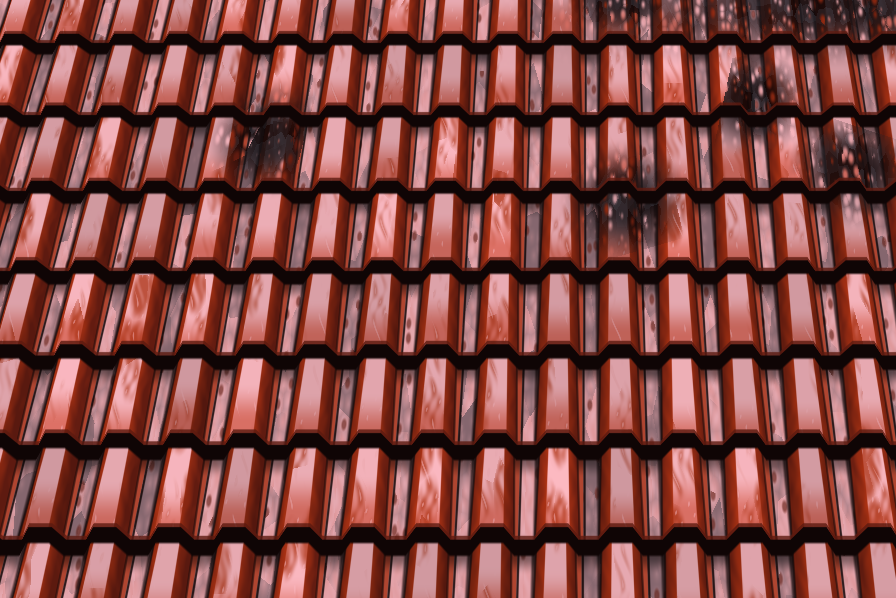
A WebGL 1 fragment shader for this pattern:

```glsl
precision highp float;
// Rows of glazed red roof tiles with raised ridges, flat pans and grime, seen in mild perspective.
uniform vec2 u_resolution;

#define PITCH_TOP 0.0895   // column pitch at the top edge, in canvas heights
#define PITCH_GROW 0.0195  // growth of the pitch towards the bottom
#define ROW_PHASE 39.69
#define ROW_DEPTH 3.6055
#define CENTER_X 0.9414    // the column that stands upright
#define TILE_LEAN 0.014
#define RAISE 0.13         // how far ridges lift the row edge
#define GAP 0.15           // shadow below each row
#define TOP_HALF 0.18      // half width of the lit ridge face
#define BASE_HALF 0.345    // half width of the ridge foot
#define WEAR 0.75
#define GRIME 0.9

const vec3 PINK = vec3(0.90, 0.66, 0.69);
const vec3 CORAL = vec3(0.80, 0.41, 0.37);
const vec3 RUST = vec3(0.62, 0.18, 0.07);
const vec3 BROWN = vec3(0.36, 0.10, 0.06);
const vec3 SLATE = vec3(0.52, 0.40, 0.43);
const vec3 SHADOW = vec3(0.06, 0.02, 0.02);

float hash(vec2 p) {
  return fract(sin(dot(p, vec2(127.1, 311.7))) * 4375.85);
}

// Cellular noise: distance to the nearest point, and that point's random value.
vec2 cells(vec2 p) {
  vec2 base = floor(p);
  vec2 nearest = vec2(9.0, 0.0);
  for (int j = -1; j <= 1; j++) {
    for (int i = -1; i <= 1; i++) {
      vec2 cell = base + vec2(float(i), float(j));
      vec2 point = cell + vec2(hash(cell), hash(cell + 37.0));
      float d = distance(p, point);
      if (d < nearest.x) nearest = vec2(d, hash(cell + 71.0));
    }
  }
  return nearest;
}

// Soft step from 0 to 1 around an edge.
float rise(float edge, float x, float soft) {
  return smoothstep(edge - soft, edge + soft, x);
}

// Soft band between two edges.
float band(float lo, float hi, float x, float soft) {
  return rise(lo, x, soft) * (1.0 - rise(hi, x, soft));
}

void main() {
  vec2 pos = gl_FragCoord.xy / u_resolution.y;
  float down = 1.0 - pos.y;

  // Perspective grid: u counts columns, v counts rows downwards.
  float pitch = PITCH_TOP + PITCH_GROW * down;
  float u = (pos.x - CENTER_X + 0.012 * down) / pitch;
  float v = ROW_PHASE - ROW_DEPTH / pitch;
  float softU = 0.8 / (u_resolution.y * pitch);
  float softV = 0.8 * ROW_DEPTH * PITCH_GROW / (pitch * pitch * u_resolution.y);

  // The row edge follows the ridge profile.
  float col = floor(u + 0.5);
  float a = u - col;
  float shift = 0.012 * col;
  float slope = BASE_HALF - TOP_HALF;
  float height = clamp(min((a + BASE_HALF) / (slope + shift),
                           (BASE_HALF - a) / (slope - shift)), 0.0, 1.0);
  float rowPos = v + RAISE * height - 0.04;
  float row = floor(rowPos);
  float f = rowPos - row;

  // Each tile leans and sits a little differently.
  float rnd = hash(vec2(col, row));
  float rnd2 = hash(vec2(col, row) + 19.0);
  a = u / (1.0 + TILE_LEAN * (f - 0.5)) - col + 0.03 * (rnd2 - 0.5);

  // Surface noise.
  vec2 skin = vec2(u, v);
  vec2 fleck = cells(skin * vec2(7.0, 4.5));
  vec2 patches = cells(skin * vec2(3.2, 1.7) + 5.0);
  float streak = 0.5 + 0.25 * sin(u * 41.0 + 3.0 * sin(v * 9.0 + rnd * 6.0))
               + 0.25 * sin(u * 23.0 - v * 17.0 + rnd2 * 6.0);

  // Pan: a rib, a dark seam and a weathered flat.
  float panRnd = hash(vec2(floor(u) + 53.0, row));
  float p = a < 0.0 ? a + 1.0 : a;
  float stain = smoothstep(0.35, 0.95, 0.5 * patches.y + 0.3 * fleck.x + 0.35 * panRnd);
  vec3 color = mix(mix(PINK, CORAL, 0.25 * streak), SLATE, stain);
  color = mix(color, BROWN, 0.6 * step(0.8, fleck.y) * (1.0 - smoothstep(0.15, 0.4, fleck.x)));
  color = mix(color, mix(CORAL, RUST, 0.6), 1.0 - rise(0.405, p, softU));
  color = mix(color, SHADOW, 0.85 * band(0.405, 0.44, p, softU));
  color = mix(color, SHADOW, 0.7 * rise(0.625, p, 0.025));
  color *= mix(0.55, 1.0, smoothstep(GAP, GAP + 0.2, f));

  // Ridge sides, darker towards the foot and on the right.
  float foot = mix(BASE_HALF - 0.045, BASE_HALF, f);
  float topHalf = mix(TOP_HALF - 0.025, TOP_HALF + 0.01, f);
  float fromTop = a - shift;
  float depth = clamp((abs(fromTop) - topHalf) / (foot - topHalf), 0.0, 1.0);
  float dark = depth * 0.75 + (fromTop > 0.0 ? 0.25 : 0.0) + 0.25 * (streak - 0.5);
  vec3 ridge = mix(RUST, BROWN, clamp(dark, 0.0, 1.0));

  // Lit face: glossy above, redder below, with worn patches and scratches.
  float worn = smoothstep(0.45, 0.9, 0.6 * patches.y + 0.3 * streak + 0.35 * rnd - 0.15);
  vec3 lit = mix(PINK, CORAL, smoothstep(0.5, 0.95, f + 0.25 * (rnd2 - 0.5)));
  lit = mix(lit, RUST, WEAR * worn * (1.0 - smoothstep(0.3, 0.65, patches.x)));
  lit = mix(lit, PINK, 0.5 * smoothstep(0.9, 1.0, streak));
  ridge = mix(ridge, lit, 1.0 - rise(topHalf, abs(fromTop), softU));
  ridge *= 0.9 + 0.2 * rnd;
  color = mix(color, ridge, 1.0 - rise(foot, abs(a), softU));
  color = mix(color, SHADOW, 0.6 * band(foot - 0.012, foot + 0.02, abs(a), softU));

  // Soot and moss: a few scattered spots and the upper right corner.
  vec2 spot = cells(skin * vec2(0.4, 0.6) + 2.0);
  float soot = step(0.84, spot.y) * (1.0 - smoothstep(0.1, 0.5, spot.x));
  soot = max(soot, smoothstep(0.12, 0.02, down) * smoothstep(0.8, 1.4, pos.x));
  soot *= smoothstep(0.15, 0.6, fleck.x + 0.4 * patches.y);
  color = mix(color, mix(SHADOW, SLATE * vec3(0.4, 0.55, 0.6), fleck.y * 0.6), GRIME * soot);

  // Front lip and the shadow gap between rows.
  color = mix(color, BROWN, 0.8 * rise(0.945, f, softV));
  float body = rise(GAP, f, softV + 0.01) * (1.0 - rise(0.985, f, softV));
  gl_FragColor = vec4(mix(SHADOW, color, body), 1.0);
}
```
